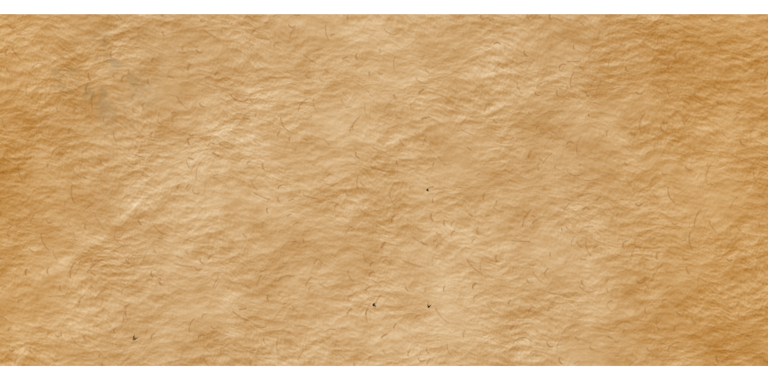
Reproduce this texture procedurally as a Shadertoy shader.

```glsl
// Sheet of aged kraft paper with white margins above and below.
// Embossed cellular noise gives the crumpled grain, layered sines give the
// stains, and jittered grid cells scatter the fibres and dark specks.

const vec3 PAPER = vec3(0.800, 0.638, 0.434);
const vec3 TONE_STEP = vec3(0.035, 0.050, 0.064);  // colour change per unit of tone
const vec3 FIBRE_BROWN = vec3(0.58, 0.37, 0.17);
const vec3 SPECK_DARK = vec3(0.13, 0.09, 0.06);
const vec3 SMUDGE_GREY = vec3(0.58, 0.50, 0.37);
const float MARGIN_LOW = 0.047;
const float MARGIN_HIGH = 0.963;
const float RELIEF_GAIN = 4.6;
const float STAIN_GAIN = 1.1;
const float MOTTLE_GAIN = 1.25;
const vec2 LIGHT = vec2(-0.0012, 0.0028);

vec2 hash2(vec2 p) {
    vec3 q = fract(vec3(p.xyx) * vec3(0.1031, 0.1030, 0.0973));
    q += dot(q, q.yzx + 33.33);
    return fract((q.xx + q.yz) * q.zy);
}

mat2 rotate(float a) {
    return mat2(cos(a), sin(a), -sin(a), cos(a));
}

// Layered, mutually bent sines: soft cloudy variation around zero
float waves(vec2 p) {
    float sum = 0.0, amp = 0.5;
    for (int i = 0; i < 5; i++) {
        sum += amp * sin(p.x + 1.4 * sin(p.y * 0.8)) * sin(p.y + 1.2 * sin(p.x * 0.7));
        p = rotate(0.9) * p * 1.73 + 4.1;
        amp *= 0.64;
    }
    return sum;
}

// Cellular noise: distance to the nearest jittered point
float cells(vec2 p) {
    vec2 base = floor(p), f = p - base;
    float nearest = 4.0;
    for (int y = -1; y <= 1; y++)
    for (int x = -1; x <= 1; x++) {
        vec2 o = vec2(x, y);
        vec2 d = o + hash2(base + o + 50.0) - f;
        nearest = min(nearest, dot(d, d));
    }
    return sqrt(nearest);
}

// Height of the crumpled surface, mostly flat flakes lying sideways
float relief(vec2 p) {
    return 0.60 * cells(rotate(-0.22) * p * vec2(17.0, 38.0))
         + 0.36 * cells(rotate(0.16) * p * vec2(36.0, 72.0) + 9.0)
         + 0.20 * cells(p * vec2(110.0, 150.0) + 31.0);
}

// Short bent strands, one per kept grid cell; returns coverage
float scatter(vec2 p, float scale, float keep, float halfLen, float width, float seed) {
    vec2 base = floor(p * scale);
    float soft = 1.2 / iResolution.y, cover = 0.0;
    for (int y = -1; y <= 1; y++)
    for (int x = -1; x <= 1; x++) {
        vec2 id = base + vec2(x, y);
        vec2 place = hash2(id + seed), kind = hash2(id + seed + 71.0);
        vec2 q = rotate(kind.x * 6.283) * (p - (id + place) / scale);
        q.y += (kind.x - 0.5) * q.x * q.x / max(halfLen, 0.001);
        float size = 0.4 + 0.6 * place.y;
        float d = length(vec2(max(abs(q.x) - halfLen * size, 0.0), q.y));
        float strand = 1.0 - smoothstep(width * size - soft, width * size + soft, d);
        cover = max(cover, strand * step(kind.y, keep) * (0.5 + 0.5 * place.x));
    }
    return cover;
}

// Fold from a to b: a bright ridge with a shaded lower side
float crease(vec2 p, vec2 a, vec2 b, float width) {
    vec2 dir = b - a;
    float t = dot(p - a, dir) / dot(dir, dir);
    float d = dot(p - a, normalize(vec2(-dir.y, dir.x))) + 0.02 * waves(p * 14.0);
    float fade = smoothstep(-0.05, 0.2, t) * (1.0 - smoothstep(0.8, 1.05, t));
    float ridge = exp(-d * d / (width * width));
    float shade = exp(-pow(d / width + 1.8, 2.0));
    return fade * (ridge - 0.9 * shade);
}

void mainImage(out vec4 fragColor, in vec2 fragCoord) {
    vec2 p = fragCoord / iResolution.y;
    float aspect = iResolution.x / iResolution.y;

    // Broad stains, pale middle and darker sides
    float stain = waves(p * 4.0 + 1.7);
    float side = abs(p.x / aspect - 0.46) * 2.0;
    float tone = STAIN_GAIN * stain + 0.35 - 0.95 * side * side;
    tone += MOTTLE_GAIN * waves(p * vec2(19.0, 27.0) + 6.0);

    // Crumpled relief lit from above
    vec2 bent = p + 0.018 * vec2(waves(p * 9.0), waves(p * 9.0 + 20.0));
    float slope = relief(bent - LIGHT) - relief(bent + LIGHT);
    tone += RELIEF_GAIN * slope * (1.0 + 0.6 * waves(p * 11.0 + 3.0));

    // Long folds
    tone += 1.2 * crease(p, vec2(0.02, 0.80), vec2(0.42, 0.97), 0.008);
    tone += 0.9 * crease(p, vec2(0.08, 0.24), vec2(0.44, 0.52), 0.012);
    tone += 0.9 * crease(p, vec2(0.98, 0.62), vec2(1.38, 0.74), 0.007);
    vec3 color = PAPER + TONE_STEP * tone;
    color += vec3(0.012, -0.004, -0.030) * smoothstep(0.5, 1.0, side);

    // Grey smudge, fibres and specks
    vec2 away = (p - vec2(0.26, 0.79)) / vec2(0.12, 0.10);
    float smudge = exp(-dot(away, away)) * smoothstep(-0.1, 0.5, waves(p * 30.0));
    color = mix(color, SMUDGE_GREY, 0.45 * smudge);
    color = mix(color, FIBRE_BROWN, 0.42 * scatter(p, 16.0, 0.45, 0.024, 0.0016, 3.0));
    color = mix(color, FIBRE_BROWN, 0.50 * scatter(p, 30.0, 0.25, 0.008, 0.0022, 17.0));
    color = mix(color, SPECK_DARK, scatter(p, 6.0, 0.08, 0.002, 0.0050, 40.0));

    // White margins
    float soft = 0.7 / iResolution.y;
    float sheet = smoothstep(MARGIN_LOW - soft, MARGIN_LOW + soft, p.y)
                * (1.0 - smoothstep(MARGIN_HIGH - soft, MARGIN_HIGH + soft, p.y));
    fragColor = vec4(mix(vec3(1.0), clamp(color, 0.0, 1.0), sheet), 1.0);
}
```
